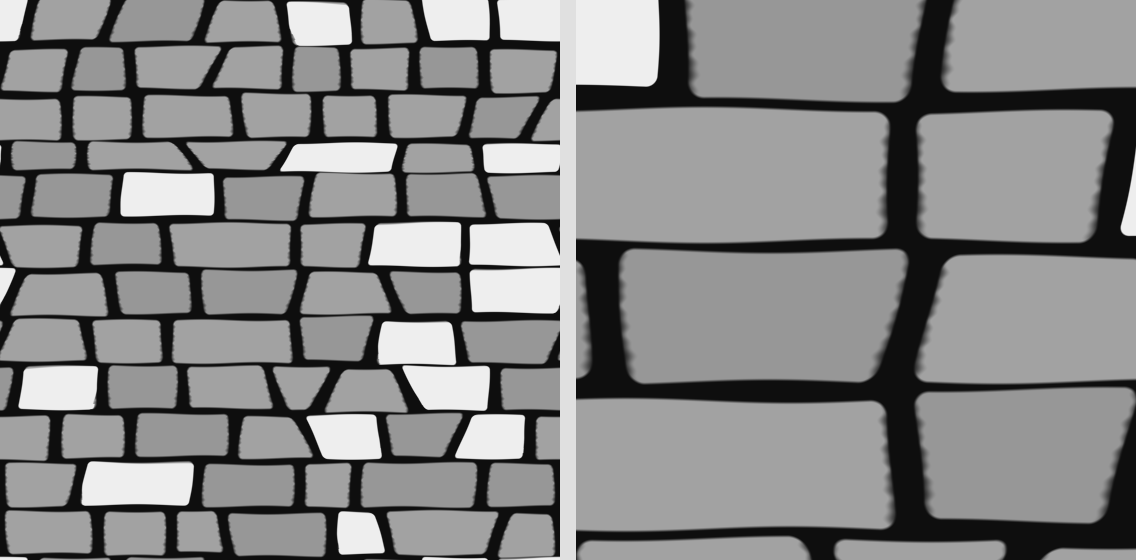
Left, the full canvas; right, a detail of the centre.
Reproduce this texture map procedurally as a WebGL 2 fragment shader.

```glsl
#version 300 es
precision highp float;
// Painted stone wall: twelve courses of leaning, rounded blocks over black mortar.
// Each course splits its width at jittered joints; every block is a slanted rounded
// box with brushed, soft sides, and about a fifth carry a crisp white coat.

#define COURSES 12
#define COURSE_HEIGHT 0.0859
#define THIN_COURSE 3
#define JOINT_JITTER 0.46
#define SIDE_GAP 0.0065
#define LEAN 0.020
#define CORNER 0.011
#define BRUSH_SOFTNESS 0.010
#define PEEL 0.013
#define WHITE_SHARE 0.23
#define DARK_SHARE 0.25

uniform vec2 u_resolution;
out vec4 fragColor;

const vec3 MORTAR = vec3(0.053);
const vec3 GREY = vec3(0.637);
const vec3 DARK_GREY = vec3(0.592);
const vec3 WHITE = vec3(0.932);

// Blocks in each course from the top, and where its first joint sits
const vec2 COURSE_PLANS[COURSES] = vec2[COURSES](
    vec2(7.0, 0.05), vec2(8.0, 0.00), vec2(7.0, 0.12), vec2(6.0, 0.01),
    vec2(6.0, 0.05), vec2(6.0, 0.00), vec2(6.0, 0.02), vec2(6.0, 0.00),
    vec2(7.0, 0.03), vec2(7.0, 0.10), vec2(6.0, 0.00), vec2(7.0, 0.00));

float hash(vec2 p) {
    return fract(sin(dot(p, vec2(127.1, 311.7))) * 43758.5);
}

// Signed distance from the side and end distances, with rounded corners
float roundedBox(vec2 d, float radius) {
    vec2 q = d + radius;
    return length(max(q, 0.0)) + min(max(q.x, q.y), 0.0) - radius;
}

// Joint position (x) and lean (y); the lean is mostly slight, sometimes strong
vec2 jointAt(float i, float course, vec2 plan) {
    vec2 id = vec2(mod(i, plan.x), course);
    float shift = (hash(id + 3.7) - 0.5) * JOINT_JITTER * step(0.5, id.x);
    float tilt = 2.0 * hash(id + 19.3) - 1.0;
    return vec2((i + shift) / plan.x + plan.y, LEAN * tilt * abs(tilt));
}

// Top of a course, measured downward; the thin course takes up the excess height
float courseTop(int r) {
    float wraps = floor(float(r) / float(COURSES));
    float row = float(r) - wraps * float(COURSES);
    float excess = float(COURSES) * COURSE_HEIGHT - 1.0;
    return wraps + row * COURSE_HEIGHT - excess * step(float(THIN_COURSE) + 0.5, row) - 0.005;
}

// Paints one block over the colour below it
vec3 paintBlock(vec3 below, vec2 p, float i, float course, vec2 plan, float top, float height, float aa) {
    vec2 id = vec2(mod(i, plan.x), course);
    vec2 left = jointAt(i, course, plan);
    vec2 right = jointAt(i + 1.0, course, plan);
    float seed = hash(id + 41.9);

    // Slanted sides and slightly uneven ends
    float center = top + height * (0.5 + 0.10 * (hash(id + 7.1) - 0.5));
    float halfHeight = height * (0.435 + 0.030 * hash(id + 11.3));
    float v = (p.y - center) / halfHeight;
    float bow = 0.0012 * sin(2.3 * v + 6.28 * seed);
    float inset = SIDE_GAP + 0.004 * seed;
    float taper = 0.004 * (hash(id + 5.9) - 0.5) * v;
    vec2 d;
    d.x = max(left.x + left.y * v + inset - p.x, p.x - right.x - right.y * v + inset) + bow + taper;
    d.y = abs(p.y - center) - halfHeight + 0.0014 * sin(32.0 * (p.x - left.x) + 6.28 * seed);

    // Brushed coverage: crisp ends, streaky soft sides
    float streak = 0.55 + 0.25 * sin(13.0 * v + 9.0 * seed) + 0.20 * sin(29.0 * v + 21.0 * seed);
    float softness = BRUSH_SOFTNESS * (0.30 + 0.45 * streak + 0.25 * smoothstep(-0.2, 1.0, v));
    float body = 1.0 - smoothstep(-aa - 0.0012, aa, roundedBox(d, CORNER));
    float sides = smoothstep(-0.002, softness, -d.x);
    vec3 tone = hash(id + 23.1) < DARK_SHARE ? DARK_GREY : GREY;
    vec3 color = mix(below, tone, body * sides);

    // White coat, peeled in steps toward one corner
    float pick = fract((course * 7.0 + id.x) * 0.618 + 0.45 * hash(id + 31.7));
    if (pick < WHITE_SHARE) {
        float u = clamp((p.x - left.x) / (right.x - left.x), 0.0, 1.0);
        float across = seed < 0.5 ? u : 1.0 - u;
        float wear = hash(id + 53.3);
        float chip = hash(vec2(floor(v * 4.0), floor(seed * 50.0)));
        float sidePeel = PEEL * wear * smoothstep(0.0, 1.0, v) * (0.5 + 0.5 * chip) * across;
        float endPeel = 0.006 * wear * (1.0 - across) * step(v, 0.0);
        float coat = roundedBox(d + vec2(sidePeel, endPeel), CORNER * 0.6);
        color = mix(color, WHITE, 1.0 - smoothstep(-aa, aa, coat));
    }
    return color;
}

void main() {
    vec2 p = gl_FragCoord.xy / u_resolution;
    p.y = 1.0 - p.y;
    float aa = 0.9 / min(u_resolution.x, u_resolution.y);
    vec3 color = MORTAR;

    // Nearby courses, then the three nearest blocks in each
    for (int r = -1; r <= COURSES; r++) {
        float top = courseTop(r);
        float height = courseTop(r + 1) - top;
        if (abs(p.y - top - 0.5 * height) > 0.6 * height) continue;
        int course = (r + COURSES) % COURSES;
        vec2 plan = COURSE_PLANS[course];
        float nearest = floor((p.x - plan.y) * plan.x);
        for (int k = -1; k <= 1; k++)
            color = paintBlock(color, p, nearest + float(k), float(course), plan, top, height, aa);
    }
    fragColor = vec4(color, 1.0);
}
```
